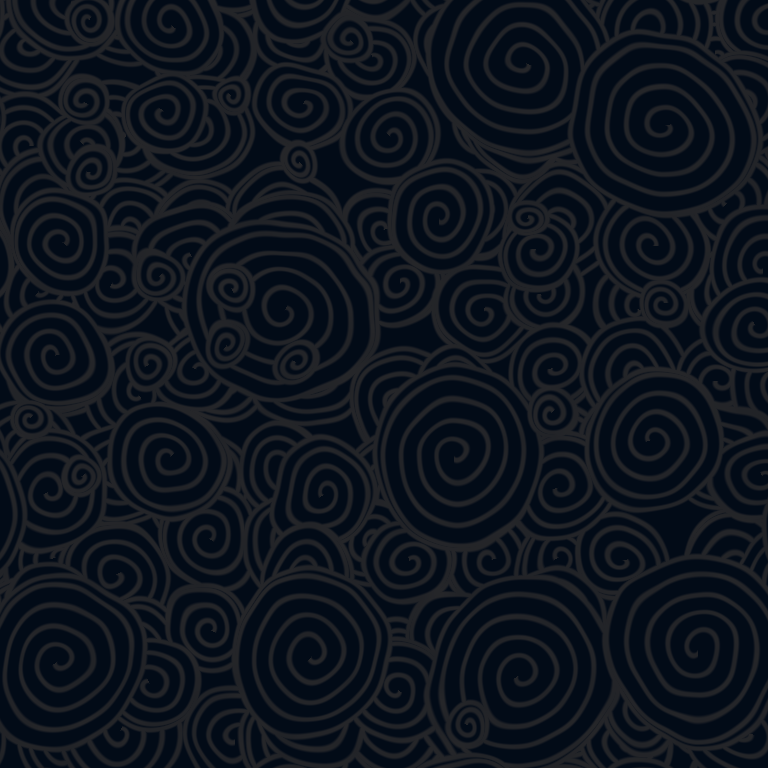
A three.js fragment shader for this pattern:

```glsl
// Dark field of overlapping hand-drawn spiral discs in dim grey line.
varying vec2 vUv;

const float TAU = 6.2831853;
const vec3 NIGHT = vec3(0.008, 0.042, 0.091);
const vec3 CHALK = vec3(0.147, 0.150, 0.162);

float hash(vec2 p) {
  return fract(sin(dot(p, vec2(127.1, 311.7))) * 43758.5453);
}

float noise(vec2 p) {
  vec2 i = floor(p);
  vec2 f = fract(p);
  f = f * f * (3.0 - 2.0 * f);
  float low = mix(hash(i), hash(i + vec2(1.0, 0.0)), f.x);
  float high = mix(hash(i + vec2(0.0, 1.0)), hash(i + vec2(1.0, 1.0)), f.x);
  return mix(low, high, f.y);
}

// Soft pen stroke at a given distance from its centre line.
float stroke(float dist) {
  return 1.0 - smoothstep(0.0013, 0.0052, dist);
}

// Distance along the radius to an Archimedean spiral with an open inner end.
float spiralDistance(float radius, float turn, float spacing) {
  float start = turn + 0.25;
  float winding = max(floor(radius / spacing - start + 0.5), 0.0);
  return abs(radius - spacing * (start + winding));
}

// Draws one opaque, slightly lopsided spiral disc over the existing ink.
float paintDisc(float ink, vec2 p, float size, vec2 id) {
  float phase = TAU * hash(id + 3.7);
  p.x *= hash(id + 8.1) < 0.5 ? -1.0 : 1.0;
  float angle = atan(p.y, p.x);
  float wobble = 1.0 + 0.05 * sin(2.0 * angle + phase)
                     + 0.025 * sin(3.0 * angle + 2.0 * phase);
  float radius = length(p) * wobble;
  float turn = fract((angle + phase) / TAU);
  float spacing = size / (1.4 + 27.0 * size);
  float line = min(spiralDistance(radius, turn, spacing), abs(radius - size));
  float inside = 1.0 - smoothstep(size - 0.001, size + 0.002, radius);
  float rim = stroke(abs(radius - size));
  return max(ink * (1.0 - inside), max(stroke(line) * inside, rim));
}

// Scatters discs on a jittered grid, lower rows covering upper ones.
float paintLayer(float ink, vec2 uv, float cells, vec2 sizes, float share, float seed) {
  vec2 home = floor(uv * cells);
  for (int row = 1; row >= -1; row--) {
    for (int col = -1; col <= 1; col++) {
      vec2 cell = home + vec2(float(col), float(row));
      vec2 id = cell + seed;
      if (hash(id + 5.3) < share) {
        vec2 jitter = vec2(hash(id), hash(id + 17.9)) - 0.5;
        vec2 center = (cell + 0.5 + 0.5 * jitter) / cells;
        float size = mix(sizes.x, sizes.y, hash(id + 29.3));
        ink = paintDisc(ink, uv - center, size, id);
      }
    }
  }
  return ink;
}

void main() {
  // Unsteady hand: bend the plane a little.
  vec2 bend = vec2(noise(vUv * 22.0), noise(vUv * 22.0 + 41.0)) - 0.5;
  vec2 uv = vUv + 0.009 * bend;

  // Small filler below, then medium, large and a few tiny discs on top.
  float ink = 0.0;
  ink = paintLayer(ink, uv, 9.0, vec2(0.050, 0.076), 1.0, 11.0);
  ink = paintLayer(ink, uv, 6.5, vec2(0.048, 0.082), 0.75, 53.0);
  ink = paintLayer(ink, uv, 4.0, vec2(0.082, 0.128), 0.55, 97.0);
  ink = paintLayer(ink, uv, 12.0, vec2(0.023, 0.034), 0.10, 139.0);

  // Uneven pen pressure.
  ink *= 0.86 + 0.14 * noise(vUv * 35.0);
  gl_FragColor = vec4(mix(NIGHT, CHALK, ink), 1.0);
}
```
